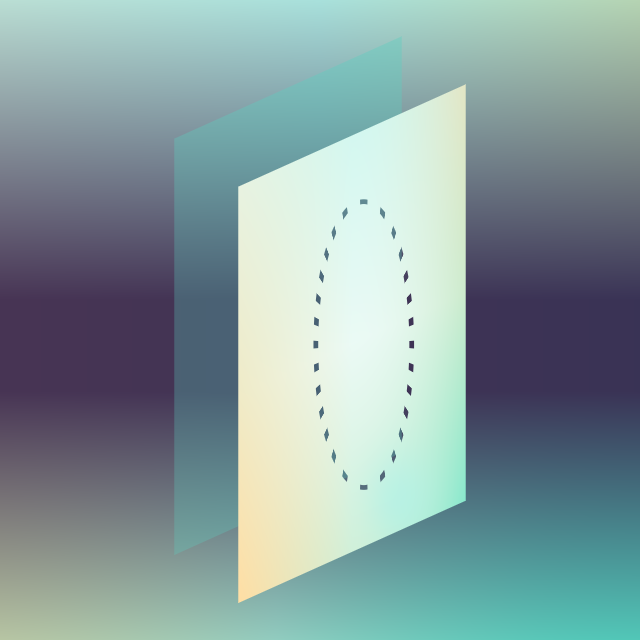
This background is drawn by a WebGL 1 fragment shader. Its source:

```glsl
precision highp float;

uniform vec2 u_resolution;

#define PANEL_HALF vec2(0.1777, 0.3253)
#define PANEL_SLOPE 0.45
#define FRONT_CENTER vec2(0.550, 0.463)
#define BACK_CENTER vec2(0.450, 0.538)
#define RING_CENTER vec2(0.5684, 0.4616)
#define RING_RADII vec2(0.0749, 0.2233)
#define DASH_HALF vec2(0.0037, 0.0058)
#define DASHES_PER_QUARTER 7.0
#define BAND_LOW 0.388
#define BAND_HIGH 0.532

const float HALF_PI = 1.5707963;
const int ARC_STEPS = 16;

vec3 ramp(vec3 a, vec3 b, vec3 c, float t) {
    return t < 0.5 ? mix(a, b, t * 2.0) : mix(b, c, t * 2.0 - 1.0);
}

// Dark horizon band between two pale, tinted edges
vec3 backdrop(vec2 p) {
    vec3 top = ramp(vec3(0.73, 0.87, 0.83), vec3(0.66, 0.88, 0.86), vec3(0.71, 0.83, 0.70), p.x);
    vec3 band = mix(vec3(0.28, 0.205, 0.33), vec3(0.225, 0.20, 0.335), p.x);
    vec3 bottom = ramp(vec3(0.73, 0.77, 0.63), vec3(0.57, 0.80, 0.75), vec3(0.32, 0.78, 0.72),
                       smoothstep(-0.15, 1.0, p.x) * 0.9 + 0.1 * p.x);
    vec3 color = mix(band, top, clamp((p.y - BAND_HIGH) / (1.0 - BAND_HIGH), 0.0, 1.0));
    return mix(color, bottom, clamp((BAND_LOW - p.y) / BAND_LOW, 0.0, 1.0));
}

// Sheared panel coordinates, -1 to 1 on both axes
vec2 panelSpace(vec2 p, vec2 center) {
    vec2 q = p - center;
    q.y -= PANEL_SLOPE * q.x;
    return q / PANEL_HALF;
}

float panelMask(vec2 uv, float pixel) {
    vec2 d = (1.0 - abs(uv)) * PANEL_HALF;
    d.y /= sqrt(1.0 + PANEL_SLOPE * PANEL_SLOPE);
    return clamp(min(d.x, d.y) / pixel + 0.5, 0.0, 1.0);
}

// Pearly front panel: three vertical ramps blended sideways
vec3 pearl(vec2 uv, vec2 p) {
    float v = uv.y * 0.5 + 0.5;
    vec3 left = ramp(vec3(1.0, 0.87, 0.64), vec3(0.94, 0.92, 0.78), vec3(0.91, 0.95, 0.88), v);
    vec3 middle = ramp(vec3(0.82, 0.94, 0.85), vec3(0.92, 0.98, 0.96), vec3(0.83, 0.97, 0.94), v);
    vec3 right = ramp(vec3(0.53, 0.91, 0.80), vec3(0.80, 0.92, 0.80), vec3(0.89, 0.90, 0.77), v);
    vec3 color = uv.x < 0.0 ? mix(middle, left, -uv.x) : mix(middle, right, uv.x * uv.x);
    vec2 glow = (p - vec2(0.625, 0.22)) / vec2(0.055, 0.075);
    return mix(color, vec3(0.69, 0.95, 0.91), 0.65 * exp(-dot(glow, glow)));
}

// Ellipse arc length measured from its top to the given angle
float arcLength(float angle) {
    float h = angle / float(ARC_STEPS);
    float total = 0.0;
    for (int i = 0; i < ARC_STEPS; i++) {
        float a = (float(i) + 0.5) * h;
        total += length(RING_RADII * vec2(cos(a), sin(a)));
    }
    return total * h;
}

// Evenly spaced dashes, folded into one quarter
float dashedRing(vec2 p, float pixel) {
    vec2 q = abs(p - RING_CENTER);
    vec2 n = q / RING_RADII;
    float r = max(length(n), 0.001);
    float across = abs(r * (r - 1.0) / max(length(n / RING_RADII), 0.001));
    float spacing = arcLength(HALF_PI) / DASHES_PER_QUARTER;
    float along = arcLength(atan(n.x, max(n.y, 0.00001)));
    along = abs(mod(along + 0.5 * spacing, spacing) - 0.5 * spacing);
    vec2 cover = clamp((DASH_HALF - vec2(across, along)) / pixel + 0.5, 0.0, 1.0);
    return cover.x * cover.y;
}

void main() {
    float size = min(u_resolution.x, u_resolution.y);
    vec2 p = gl_FragCoord.xy / u_resolution;
    float pixel = 1.0 / size;

    vec3 color = backdrop(p);

    // Translucent teal panel behind
    vec2 back = panelSpace(p, BACK_CENTER);
    float tint = mix(0.29, 0.40, smoothstep(0.60, 0.95, p.y));
    color = mix(color, vec3(0.36, 0.81, 0.75), tint * panelMask(back, pixel));

    // Front panel with the dashes cut through it
    vec2 front = panelSpace(p, FRONT_CENTER);
    float cover = panelMask(front, pixel) * (1.0 - dashedRing(p, pixel));
    color = mix(color, pearl(front, p), cover);

    gl_FragColor = vec4(color, 1.0);
}
```
